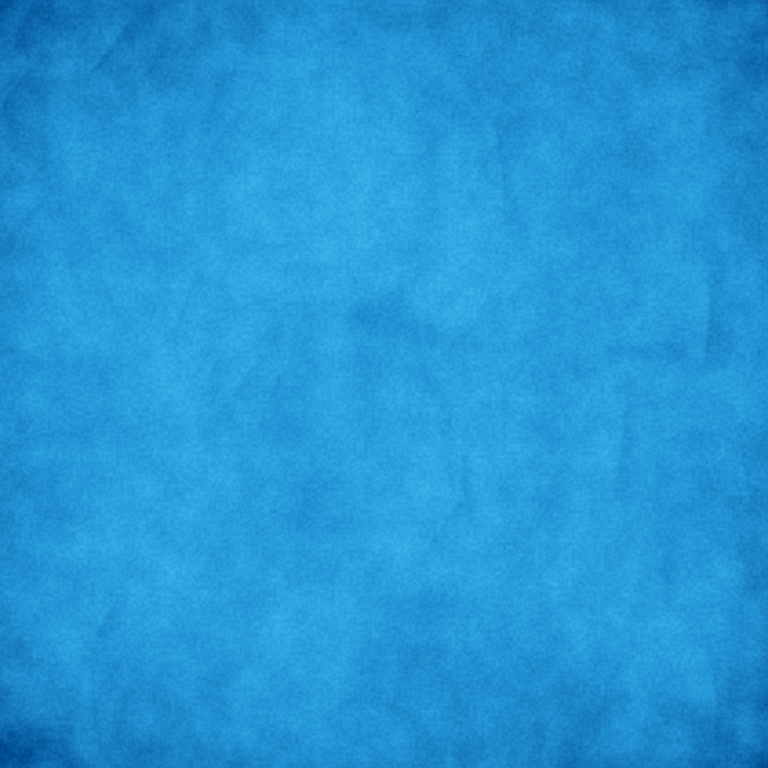
Write a Shadertoy shader that draws this texture.

```glsl
const vec3 DEEP_BLUE = vec3(0.07, 0.45, 0.71);
const vec3 MID_BLUE = vec3(0.14, 0.587, 0.84);
const vec3 LIGHT_BLUE = vec3(0.18, 0.643, 0.875);
const int CREASE_COUNT = 20;

vec2 hash2(vec2 p) {
    vec3 q = fract(p.xyx * vec3(0.1031, 0.1030, 0.0973));
    q += dot(q, q.yzx + 33.33);
    return fract((q.xx + q.yz) * q.zy);
}

float gradientAt(vec2 cell, vec2 offset) {
    float angle = 6.2832 * hash2(cell).x;
    return dot(vec2(cos(angle), sin(angle)), offset);
}

float gradientNoise(vec2 p) {
    vec2 i = floor(p), f = fract(p);
    vec2 u = f * f * f * (f * (f * 6.0 - 15.0) + 10.0);
    vec2 e = vec2(1.0, 0.0);
    return mix(mix(gradientAt(i, f), gradientAt(i + e, f - e), u.x),
               mix(gradientAt(i + e.yx, f - e.yx), gradientAt(i + 1.0, f - 1.0), u.x), u.y);
}

float fbm(vec2 p, int octaves) {
    float sum = 0.0, amplitude = 0.6;
    for (int i = 0; i < octaves; i++) {
        sum += amplitude * gradientNoise(p);
        p = mat2(1.6, 1.2, -1.2, 1.6) * p + 17.3;
        amplitude *= 0.5;
    }
    return sum;
}

// Soft round stain, 1 at the centre
float blot(vec2 p, vec2 center, vec2 radius) {
    vec2 d = (p - center) / radius;
    return exp(-dot(d, d));
}

// Tapered fold: shaded on one side, faintly lit on the other
float crease(vec2 p, vec2 center, float lean, float halfLength, float width, float bend) {
    vec2 dir = vec2(sin(lean), cos(lean));
    vec2 d = p - center;
    float along = dot(d, dir);
    float across = dot(d, vec2(dir.y, -dir.x)) + bend * along * along;
    float side = smoothstep(-0.004, 0.004, across);
    float taper = smoothstep(1.0, 0.1, abs(along) / halfLength);
    return taper * exp(-abs(across) / width) * mix(-0.35, 1.0, side);
}

float creases(vec2 p) {
    float sum = 0.0;
    for (int i = 0; i < CREASE_COUNT; i++) {
        vec2 center = hash2(vec2(float(i), 3.0));
        vec2 shape = hash2(vec2(float(i), 11.0));
        vec2 depth = hash2(vec2(float(i), 29.0));
        float lean = mix(-0.25, 0.75, shape.x);
        float halfLength = mix(0.04, 0.12, shape.y);
        float width = mix(0.007, 0.03, depth.x);
        sum += mix(0.1, 0.38, depth.y)
             * crease(p, center, lean, halfLength, width, 2.5 * (depth.x - 0.5));
    }
    return sum;
}

// Darkening toward the borders, strongest in the corners
float vignette(vec2 p) {
    vec2 q = min(abs(p - 0.5) * 2.0, 1.0);
    vec2 edge = pow(q, vec2(4.5));
    return 0.42 * edge.x + 0.55 * edge.y + 0.55 * pow(q.x * q.y, 3.0);
}

// Sparse dots in a jittered grid
float specks(vec2 p, float cells, float share) {
    vec2 cell = floor(p * cells);
    vec2 spot = 0.25 + 0.5 * hash2(cell + 71.0);
    vec2 pick = hash2(cell + 137.0);
    float radius = mix(0.04, 0.1, pick.y);
    float dist = length(fract(p * cells) - spot);
    return step(pick.x, share) * smoothstep(radius, radius * 0.3, dist);
}

// Fine fibres and tooth of the sheet
float grain(vec2 p) {
    return 0.3 * gradientNoise(p * 211.0)
         + 0.17 * gradientNoise(p * vec2(95.0, 130.0) + 40.0);
}

vec3 paperColor(float tone) {
    return tone < 0.7 ? mix(DEEP_BLUE, MID_BLUE, tone / 0.7)
                      : mix(MID_BLUE, LIGHT_BLUE, (tone - 0.7) / 0.3);
}

void mainImage(out vec4 fragColor, in vec2 fragCoord) {
    vec2 p = fragCoord / iResolution.xy;
    vec2 warp = vec2(fbm(p * 7.0 + 5.0, 4), fbm(p * 7.0 + 43.0, 4));
    vec2 warped = p + 0.06 * warp;

    // Broad clouds, vertical streaks and mottling
    float tone = 0.935;
    tone += 0.55 * fbm(warped * 3.5 + 8.0, 5);
    tone += 0.36 * fbm(warped * vec2(12.0, 4.0) + 61.0, 4);
    tone += 0.4 * fbm(p * 26.0 + 90.0, 4);

    // Worn borders, stains and folds
    float wear = vignette(p + 0.02 * warp);
    tone -= wear * (1.0 + 0.9 * fbm(p * 18.0 + 31.0, 4));
    tone -= 0.38 * blot(warped, vec2(0.48, 0.60), vec2(0.045, 0.03));
    tone -= 0.36 * blot(warped, vec2(0.545, 0.56), vec2(0.035, 0.028));
    tone -= 0.28 * blot(warped, vec2(0.87, 0.53), vec2(0.07, 0.015));
    tone -= creases(p + 0.02 * warp);

    // Paper grain and specks
    tone += grain(p);
    tone -= 0.25 * specks(p, 34.0, 0.09);
    tone += 0.2 * specks(p + 0.37, 27.0, 0.02);

    fragColor = vec4(clamp(paperColor(tone), 0.0, 1.0), 1.0);
}
```
